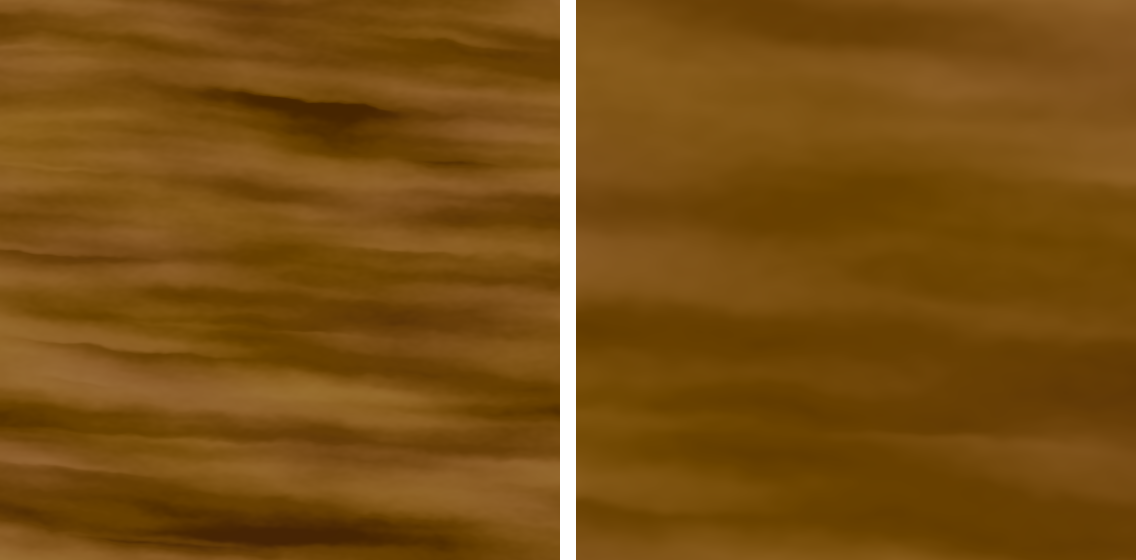
Left: the whole. Right: its middle third, enlarged.
Give the GLSL for this texture, as a WebGL 2 fragment shader.

```glsl
#version 300 es
precision highp float;
// Soft amber-brown strata, like blurred wood grain, drifting gently downhill.
// Stretched gradient noise, bent by finer noise, gives the bands and wisps;
// scattered tapered streaks add dark creases and thin pale fibres.

#define SLOPE 0.07        // fall of the grain from left to right
#define BAND_FREQ 8.0     // broad bands per canvas height
#define BEND 0.022        // slow waviness of the bands
#define RAGGED 0.008      // fine raggedness of the edges
#define CONTRAST 0.75     // tone spread of the bands
#define MID_TONE 0.535    // tone before streaks are added
#define STREAKS 13        // creases and fibres together
#define CREASE_DEPTH 0.36 // darkening inside a crease
#define FIBRE_GLOW 0.15   // lightening along a fibre
#define SEED 17.0

uniform vec2 u_resolution;
out vec4 fragColor;

vec2 hash2(vec2 p) {
    vec3 q = fract(vec3(p.xyx + SEED) * vec3(0.1031, 0.1030, 0.0973));
    q += dot(q, q.yzx + 33.33);
    return fract((q.xx + q.yz) * q.zy);
}

vec2 gradient(vec2 cell) {
    float angle = 6.2832 * hash2(cell).x;
    return vec2(cos(angle), sin(angle));
}

float gradientNoise(vec2 p) {
    vec2 i = floor(p), f = p - i;
    vec2 w = f * f * f * (f * (f * 6.0 - 15.0) + 10.0);
    vec2 e = vec2(1.0, 0.0);
    float low = mix(dot(gradient(i), f), dot(gradient(i + e), f - e), w.x);
    float high = mix(dot(gradient(i + e.yx), f - e.yx),
                     dot(gradient(i + 1.0), f - 1.0), w.x);
    return mix(low, high, w.y);
}

float fbm(vec2 p) {
    float sum = 0.0, amp = 1.0;
    for (int i = 0; i < 4; i++) {
        sum += amp * gradientNoise(p);
        p = mat2(1.9, 0.25, -0.25, 1.9) * p + 7.3;
        amp *= 0.5;
    }
    return sum;
}

// Layers of stretched noise, from broad bands to thin wisps
float bandTone(vec2 p) {
    float broad = gradientNoise(p * vec2(0.9, BAND_FREQ) + 3.7);
    float medium = gradientNoise(p * vec2(2.0, BAND_FREQ * 2.1) + 21.3);
    float thin = gradientNoise(p * vec2(3.5, BAND_FREQ * 5.0) + 40.6);
    float cloud = fbm(p * vec2(5.0, 13.0) + 60.2);
    return broad + 0.6 * medium + 0.25 * thin + 0.24 * cloud;
}

// Tapered streaks: creases are crisp above and fade below, fibres are thin
float streakTone(vec2 p) {
    float sum = 0.0;
    for (int i = 0; i < STREAKS; i++) {
        float k = float(i);
        vec2 place = hash2(vec2(k, 5.0)), size = hash2(vec2(k, 11.0));
        bool fibre = i % 3 == 2;
        float row = (k + 0.2 + 0.6 * place.y) / float(STREAKS);
        vec2 d = p - vec2(place.x, row + SLOPE * 0.5);
        float halfLength = mix(0.08, 0.34, size.x);
        float taper = 1.0 - smoothstep(0.1, 1.0, abs(d.x) / halfLength);
        float below = fibre ? 0.007 : mix(0.012, 0.03, size.y);
        float spread = d.y > 0.0 ? 0.005 : below * (0.4 + 0.6 * taper);
        float profile = exp(-d.y * d.y / (spread * spread));
        float strength = fibre ? FIBRE_GLOW : -CREASE_DEPTH * mix(0.5, 1.0, size.y);
        sum += strength * taper * profile;
    }
    return sum;
}

vec3 palette(float t) {
    vec3 c = mix(vec3(0.28, 0.145, 0.0), vec3(0.41, 0.25, 0.01),
                 smoothstep(0.0, 0.35, t));
    c = mix(c, vec3(0.47, 0.30, 0.06), clamp((t - 0.35) / 0.15, 0.0, 1.0));
    c = mix(c, vec3(0.55, 0.37, 0.14), clamp((t - 0.50) / 0.25, 0.0, 1.0));
    return mix(c, vec3(0.60, 0.43, 0.20), clamp((t - 0.75) / 0.30, 0.0, 1.0));
}

void main() {
    vec2 uv = gl_FragCoord.xy / u_resolution;

    // Tilt and bend the grain
    vec2 p = uv + vec2(0.0, SLOPE * uv.x);
    p.y += BEND * gradientNoise(uv * vec2(2.2, 4.0) + 9.1);
    p.y += RAGGED * fbm(uv * vec2(11.0, 24.0) + 31.7);

    float tone = MID_TONE + CONTRAST * bandTone(p) + streakTone(p);
    tone += 0.035 * gradientNoise(uv * vec2(60.0, 100.0));

    // Drift between golden and rosy brown
    float hue = gradientNoise(p * vec2(2.5, 9.0) + 77.4);
    vec3 color = palette(tone) + hue * vec3(0.0, -0.012, 0.06);
    fragColor = vec4(clamp(color, 0.0, 1.0), 1.0);
}
```
